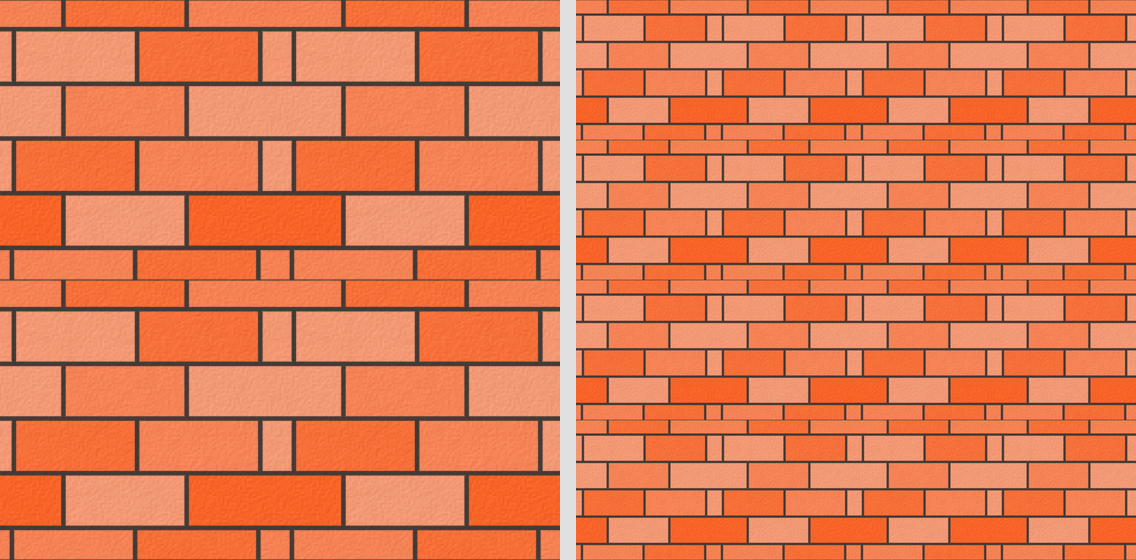
Left: one tile. Right: repeated 2 by 2.
Reproduce this texture procedurally as a WebGL 1 fragment shader.

```glsl
precision highp float;

// Orange brick wall: a panel repeated 2 x 2, each with four full courses
// and a half course at top and bottom, parted by a hairline joint.
// Bricks are found by course and index, then tinted and given fine grain.

uniform vec2 u_resolution;

const float PANELS = 2.0;
const float GRAIN_CELLS = 128.0;

// Lengths as fractions of one panel
const float FIRST_JOINT = 0.1042;
const float COURSE_PITCH = 0.1953;
const float LAST_JOINT = 4.0;
const float BRICK_PITCH = 0.4401;
const float JOINT_HALF = 0.0082;
const float HAIRLINE_HALF = 0.002;
const float EDGE_SOFTNESS = 0.003;

const vec3 ORANGE = vec3(0.965, 0.430, 0.215);
const vec3 PALE = vec3(0.950, 0.595, 0.455);
const vec3 MORTAR = vec3(0.265, 0.228, 0.210);

float hash(vec2 p) {
  vec3 q = fract(vec3(p.xyx) * 0.1031);
  q += dot(q, q.yzx + 33.33);
  return fract((q.x + q.y) * q.z);
}

// Value noise on a lattice that wraps after the given number of cells
float wrapNoise(vec2 p, float cells) {
  vec2 i = floor(p);
  vec2 f = fract(p);
  f = f * f * (3.0 - 2.0 * f);
  vec2 a = mod(i, cells);
  vec2 b = mod(i + 1.0, cells);
  return mix(mix(hash(a), hash(vec2(b.x, a.y)), f.x),
             mix(hash(vec2(a.x, b.y)), hash(b), f.x), f.y);
}

// Embossed grain: the slope of the noise along a diagonal
float grain(vec2 panel) {
  vec2 p = panel * GRAIN_CELLS;
  return wrapNoise(p, GRAIN_CELLS) - wrapNoise(p + vec2(0.6), GRAIN_CELLS);
}

// x: course counted from the top, y: distance to the nearest bed joint
vec2 findCourse(float y) {
  float f = (y - FIRST_JOINT) / COURSE_PITCH;
  float nearest = clamp(floor(f + 0.5), 0.0, LAST_JOINT);
  return vec2(floor(f) + 1.0, abs(f - nearest) * COURSE_PITCH);
}

// x: brick index in the course, y: distance to the nearest upright joint
vec2 findBrick(float x, float course) {
  float odd = mod(course, 2.0);
  float start = mix(0.2266, 0.0495, odd) - 0.007 * step(4.5, course);
  float last = 1.0 + odd;
  float along = fract(x - start);
  float index = min(floor(along / BRICK_PITCH), last);
  float right = index > last - 0.5 ? 1.0 : (index + 1.0) * BRICK_PITCH;
  return vec2(index, min(along - index * BRICK_PITCH, right - along));
}

// Paleness of a brick: 0 is orange, 2 is pale, below 0 is vivid
float brickPaleness(float course, float index) {
  float k = floor(course * 0.5);
  vec3 even = vec3(k, mod(k + 1.5, 3.45) - 0.5, 0.0);
  vec3 odd = vec3(mod(k + 2.0, 3.0), mod(k, 2.0), min(2.0, 3.0 - k));
  vec3 levels = mod(course, 2.0) > 0.5 ? odd : even;
  float level = index < 0.5 ? levels.x : (index < 1.5 ? levels.y : levels.z);
  return level + 0.2 * (hash(vec2(course, index) + 7.0) - 0.5);
}

float cover(float distanceToEdge, float softness) {
  return smoothstep(-softness, softness, distanceToEdge);
}

void main() {
  vec2 uv = gl_FragCoord.xy / u_resolution;
  vec2 panel = fract(vec2(uv.x, 1.0 - uv.y) * PANELS);
  float pixel = PANELS / min(u_resolution.x, u_resolution.y);
  float softness = max(EDGE_SOFTNESS, 0.75 * pixel);

  // Layout
  vec2 course = findCourse(panel.y);
  vec2 brick = findBrick(panel.x, course.x);
  float hairline = min(panel.y, 1.0 - panel.y) - HAIRLINE_HALF;
  float brickMask = cover(min(course.y, brick.y) - JOINT_HALF, softness);
  brickMask *= cover(hairline, 0.75 * pixel);

  // Surface
  float relief = grain(panel);
  float mottle = wrapNoise(panel * 24.0, 24.0) - 0.5;
  float paleness = brickPaleness(course.x, brick.x);
  vec3 brickColor = mix(ORANGE, PALE, 0.5 * paleness);
  brickColor += vec3(0.03, 0.055, 0.06) * relief + 0.012 * mottle;
  vec3 mortarColor = MORTAR + 0.02 * relief;

  gl_FragColor = vec4(mix(mortarColor, brickColor, brickMask), 1.0);
}
```
